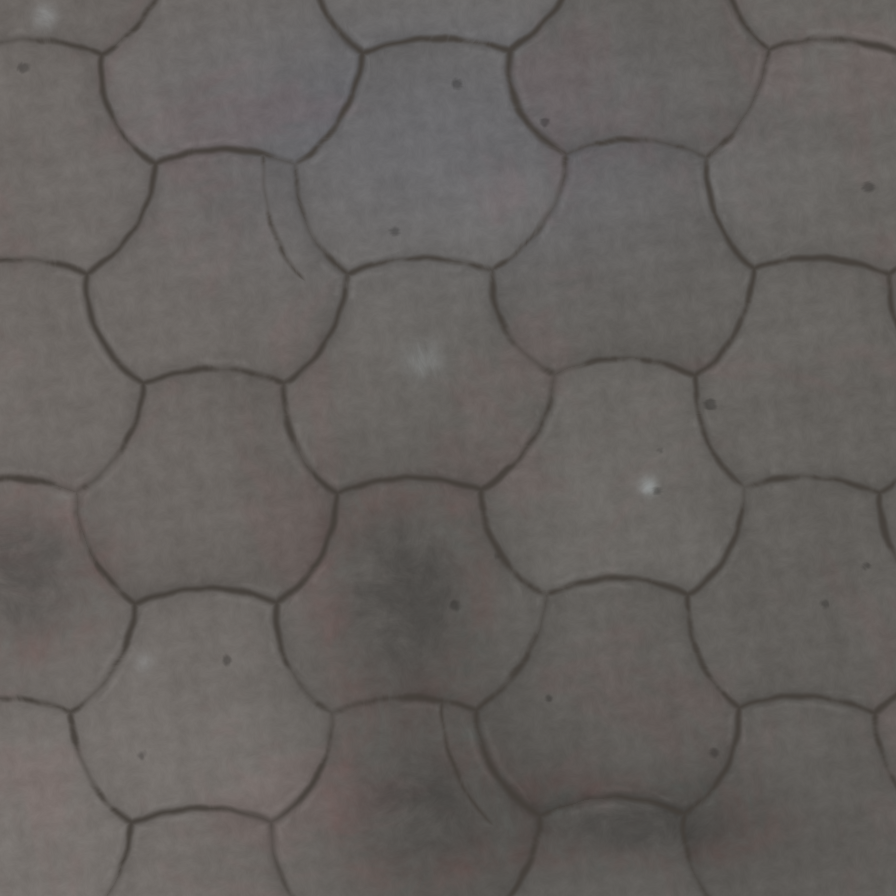
A Shadertoy shader for this texture:

```glsl
// Worn concrete pavers: staggered columns of bell-shaped tiles, each one a disc with an
// arched top, cut by the discs of its upper neighbours and the arch of the tile below.
// Layered sines mottle the faces; cell noise adds pits; stains and pale specks lie on top.

const vec2 PITCH = vec2(0.224, 0.245);   // column and row spacing
const float RADIUS = 0.1454;             // disc through the side and corner vertices

float hash(vec2 p) {
    return fract(sin(dot(p, vec2(127.1, 311.7))) * 43758.5);
}

// Layered, rotated and self-warped sines, about -1 to 1
float mottle(vec2 p) {
    float sum = 0.0, amp = 0.5;
    for (int i = 0; i < 6; i++) {
        p = mat2(0.8, 0.6, -0.6, 0.8) * p * 1.8 + 1.3;
        p += 0.6 * sin(p.yx * 0.8 + 2.0);
        sum += amp * sin(p.x) * sin(p.y);
        amp *= 0.7;
    }
    return sum;
}

float blob(vec2 p, vec2 centre, vec2 size) {
    vec2 q = (p - centre) / size;
    return exp(-dot(q, q));
}

float archDisc(vec2 p) {
    return length(p - vec2(0.0, -0.0906)) - 0.227;
}

float paver(vec2 p) {
    vec2 shoulder = vec2(abs(p.x), p.y) - vec2(PITCH.x, PITCH.y * 0.5);
    float body = max(length(p) - RADIUS, archDisc(p));
    float cuts = max(RADIUS - length(shoulder), -archDisc(p + vec2(0.0, PITCH.y)));
    return max(body, cuts);
}

void mainImage(out vec4 fragColor, in vec2 fragCoord) {
    vec2 uv = fragCoord / iResolution.y;
    float px = 1.0 / iResolution.y;

    // Uneven laying: leaning columns, one raised column, wavering edges
    vec2 p = uv;
    p.x -= 0.04 * uv.y * uv.y - 0.012;
    p -= vec2(0.014, 0.012) * blob(uv, vec2(0.7, 0.5), vec2(0.15, 2.0));
    p += 0.0016 * sin(uv.yx * 29.0 + vec2(1.0, 4.0)) + 0.0006 * sin(uv.yx * 170.0 + uv * 60.0);

    // Find the tile that holds this point
    float dist = 1.0;
    vec2 id = vec2(0.0), local = vec2(0.0);
    float column = round((p.x - 0.012) / PITCH.x);
    for (int i = -1; i <= 1; i++) {
        float c = column + float(i);
        vec2 origin = vec2(0.012 + PITCH.x * c, 0.573 + 0.5 * PITCH.y * mod(c, 2.0));
        float row = round((p.y - origin.y) / PITCH.y);
        for (int j = -1; j <= 1; j++) {
            float r = row + float(j);
            vec2 q = p - origin - vec2(0.0, PITCH.y * r);
            float d = paver(q);
            if (d < dist) { dist = d; id = vec2(c, r); local = q; }
        }
    }
    float edge = abs(dist);

    // A diagonal run of tiles has a sliver split off its upper right side
    float shard = 1.0;
    if (id.y + 2.0 * id.x == 2.0) {
        float split = abs(length(local - vec2(PITCH.x, PITCH.y * 0.5)) - RADIUS - 0.036);
        shard = split + 0.03 * smoothstep(0.0, 0.04, -local.y);
    }

    // Face colour: warm and light on the left, cool at the upper middle, dark at lower right
    float broad = mottle(uv * 4.0);
    float fine = mottle(uv * 24.0 + 7.0);
    float grain = mottle(uv * 90.0 + 3.0);
    vec3 color = mix(vec3(0.44, 0.42, 0.405), vec3(0.4, 0.388, 0.373), smoothstep(0.15, 0.55, uv.x));
    float cool = blob(uv, vec2(0.5, 0.85), vec2(0.3, 0.15)) * (0.6 + 0.6 * hash(id + 3.0));
    color = mix(color, vec3(0.405, 0.405, 0.42), clamp(cool, 0.0, 1.0));
    color += 0.04 * (hash(id) - 0.5);
    color += 0.022 * broad + 0.014 * fine + 0.018 * grain;
    color += vec3(0.014, -0.005, -0.002) * smoothstep(0.1, 0.7, mottle(uv * 7.0 + 11.0));
    color *= 1.0 - 0.1 * smoothstep(0.5, 0.0, uv.y) * smoothstep(0.25, 0.6, uv.x);

    // Dark damp stains with ragged rims
    float stain = blob(uv, vec2(0.45, 0.34), vec2(0.09, 0.12))
        + blob(uv, vec2(0.02, 0.36), vec2(0.1, 0.09))
        + 0.8 * blob(uv, vec2(0.46, 0.1), vec2(0.1, 0.1))
        + 0.9 * blob(uv, vec2(0.72, 0.08), vec2(0.15, 0.05));
    color *= 1.0 - 0.24 * clamp(stain * (0.9 + 0.6 * fine), 0.0, 1.0);
    color.r += 0.025 * smoothstep(0.15, 0.4, stain) * smoothstep(0.8, 0.4, stain) * (0.5 + fine);

    // Pale specks
    float speck = blob(uv, vec2(0.472, 0.597), vec2(0.02))
        + 1.3 * blob(uv, vec2(0.723, 0.456), vec2(0.01))
        + blob(uv, vec2(0.05, 0.98), vec2(0.014))
        + 0.7 * blob(uv, vec2(0.16, 0.26), vec2(0.01));
    color += vec3(0.12, 0.14, 0.15) * speck * (0.8 + 0.4 * fine);

    // Sparse pits, one jittered point in a few cells
    vec2 cell = floor(uv * 17.0);
    vec2 jitter = 0.25 + 0.5 * vec2(hash(cell + 5.0), hash(cell + 9.0));
    float pit = length(fract(uv * 17.0) - jitter) + 0.08 * fine;
    color *= 1.0 - 0.2 * step(0.96, hash(cell)) * smoothstep(0.13, 0.03, pit);

    // Thin joints with soft, patchy shade; some stretches are clogged, some rims are pale
    float wear = mottle(uv * 9.0 + 20.0) + 0.5 * fine;
    float depth = mix(0.3, 0.85, smoothstep(-0.6, 0.15, wear));
    depth *= 1.0 - 0.8 * blob(uv, vec2(0.29, 0.06), vec2(0.05, 0.04));
    float width = 0.0022 + 0.0012 * fine + 0.0006 * grain;
    float joint = smoothstep(width + 0.0025 + px, width - 0.0025, min(edge, shard + 0.001));
    float rim = blob(vec2(edge, 0.0), vec2(0.009, 0.0), vec2(0.0035));
    color += 0.03 * rim * smoothstep(0.0, 0.5, mottle(uv * 13.0 + 5.0));
    color *= 1.0 - (0.13 + 0.08 * wear) * exp(-edge / 0.008);
    color = mix(color, vec3(0.265, 0.245, 0.225), joint * depth);

    fragColor = vec4(clamp(color, 0.0, 1.0), 1.0);
}
```
